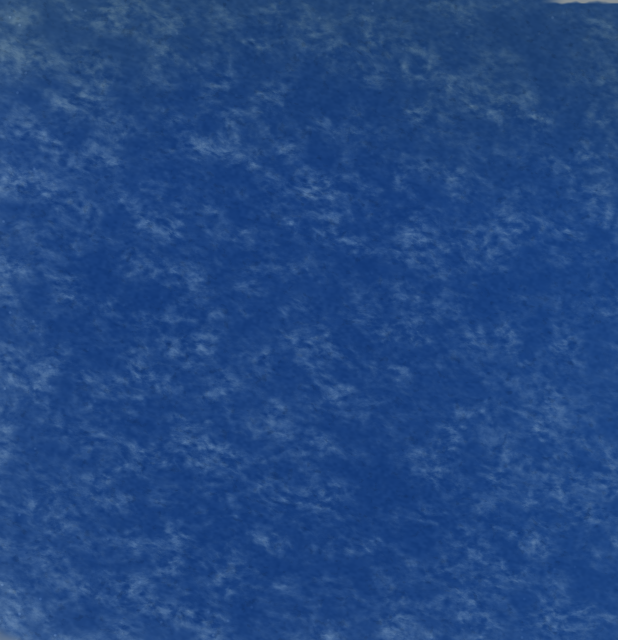
Reproduce this texture procedurally as a WebGL 2 fragment shader.

```glsl
#version 300 es
precision highp float;
// Worn blue felt: a deep blue ground under faint, slightly slanted wisps of lint.
// Stretched fractal noise makes clumps and fibres; wear near the edges thickens
// them, a grey-teal shade lies across the top, and fine grain covers it all.
#define DEEP_BLUE vec3(0.087, 0.233, 0.474)
#define PALE_LINT vec3(0.365, 0.490, 0.655)
#define TOP_SHADE vec3(0.114, 0.242, 0.425)
#define BARE_EDGE vec3(0.600, 0.610, 0.600)
#define FIBRE_TILT 0.27
#define CLUMP_SCALE vec2(22.0, 35.0)
#define FIBRE_SCALE vec2(76.0, 118.0)
#define LINT_START 0.36
#define LINT_FULL 1.08
#define WEAR_GAIN 0.125
#define GRAIN_GAIN 0.036
#define SPECK_GAIN 0.12

uniform vec2 u_resolution;
out vec4 fragColor;

float hash(vec2 cell) {
    uvec2 k = uvec2(ivec2(cell) + 4096);
    uint h = k.x * 1597334677u ^ k.y * 3812015801u;
    h = (h ^ (h >> 15)) * 2246822519u;
    h = (h ^ (h >> 13)) * 3266489917u;
    return float((h ^ (h >> 16)) >> 8) / 16777216.0;
}

float valueNoise(vec2 p) {
    vec2 i = floor(p), f = fract(p);
    f = f * f * (3.0 - 2.0 * f);
    return mix(mix(hash(i), hash(i + vec2(1, 0)), f.x),
               mix(hash(i + vec2(0, 1)), hash(i + vec2(1, 1)), f.x), f.y);
}

float fbm(vec2 p) {
    float sum = 0.0, amp = 0.5;
    for (int i = 0; i < 4; i++) {
        sum += amp * valueNoise(p);
        p = mat2(0.96, 0.28, -0.28, 0.96) * p * 2.03 + 17.3;
        amp *= 0.5;
    }
    return sum / 0.9375;
}

// Sparse soft points, one candidate in each cell.
float specks(vec2 p) {
    vec2 cell = floor(p);
    vec2 centre = 0.3 + 0.4 * vec2(hash(cell + 31.0), hash(cell + 77.0));
    float d = length(fract(p) - centre);
    return step(0.975, hash(cell)) * (1.0 - smoothstep(0.06, 0.28, d));
}

void main() {
    vec2 uv = gl_FragCoord.xy / u_resolution;
    vec2 p = gl_FragCoord.xy / u_resolution.y;
    float c = cos(FIBRE_TILT), s = sin(FIBRE_TILT);
    vec2 along = mat2(c, s, -s, c) * p;

    // Broad unevenness and wear towards the edges
    float cloud = fbm(p * 5.5 + 3.0);
    float left = 0.9 * exp(-uv.x / 0.11);
    float bottom = exp(-uv.y / 0.06) * mix(1.2, 0.25, uv.x);
    float top = 0.6 * exp(-(1.0 - uv.y) / 0.09);
    float right = 0.35 * exp(-(1.0 - uv.x) / 0.13);
    float wear = min(left + bottom + top + right, 1.35);

    // Lint: bent clumps broken up by short fibres, strongest where both meet
    vec2 bend = vec2(fbm(p * 17.0 + 40.0), fbm(p * 17.0 + 80.0)) - 0.5;
    vec2 q = along + 0.016 * bend;
    float clumps = fbm(q * CLUMP_SCALE + 9.0) - 0.5;
    float fibres = fbm(q * FIBRE_SCALE + 60.0) - 0.5;
    float density = 0.512 + 0.33 * clumps + 0.38 * fibres + 1.2 * clumps * fibres
                  + 0.13 * (cloud - 0.5) + WEAR_GAIN * wear;
    float lint = smoothstep(LINT_START, LINT_FULL, density);

    // Ground colour, duller at the top and clearer at the right
    float slope = uv.y + 0.16 * (uv.x - 0.5) + 0.16 * (cloud - 0.5);
    float shade = smoothstep(0.66, 1.0, slope);
    vec3 ground = mix(DEEP_BLUE, TOP_SHADE, 0.85 * shade);
    ground += vec3(0.008, 0.016, 0.020) * smoothstep(0.55, 1.0, uv.x) * (1.0 - shade);
    vec3 lintColour = mix(PALE_LINT, vec3(0.33, 0.44, 0.54), shade);
    vec3 colour = mix(ground, lintColour, lint);

    // Fine grain, faint dark pits and bright specks
    float grain = valueNoise(along * vec2(160.0, 220.0)) - 0.5;
    colour += GRAIN_GAIN * grain * vec3(0.8, 0.9, 1.0);
    float pits = smoothstep(0.62, 0.90, fbm(q * vec2(90.0, 120.0) + 23.0));
    colour *= 1.0 - 0.10 * pits;
    colour += SPECK_GAIN * specks(p * 85.0) * (0.1 + 0.6 * min(wear, 1.0));

    // Bare, ragged slivers at two corners
    float ragged = 0.006 * (valueNoise(p * 90.0) - 0.5);
    float upper = smoothstep(0.992, 0.998, uv.y + ragged) * smoothstep(0.87, 0.92, uv.x);
    float lower = 1.0 - smoothstep(0.0, 0.055, uv.x + 2.0 * uv.y + 2.0 * ragged);
    colour = mix(colour, BARE_EDGE, max(0.85 * upper, 0.5 * lower));

    fragColor = vec4(clamp(colour, 0.0, 1.0), 1.0);
}
```
